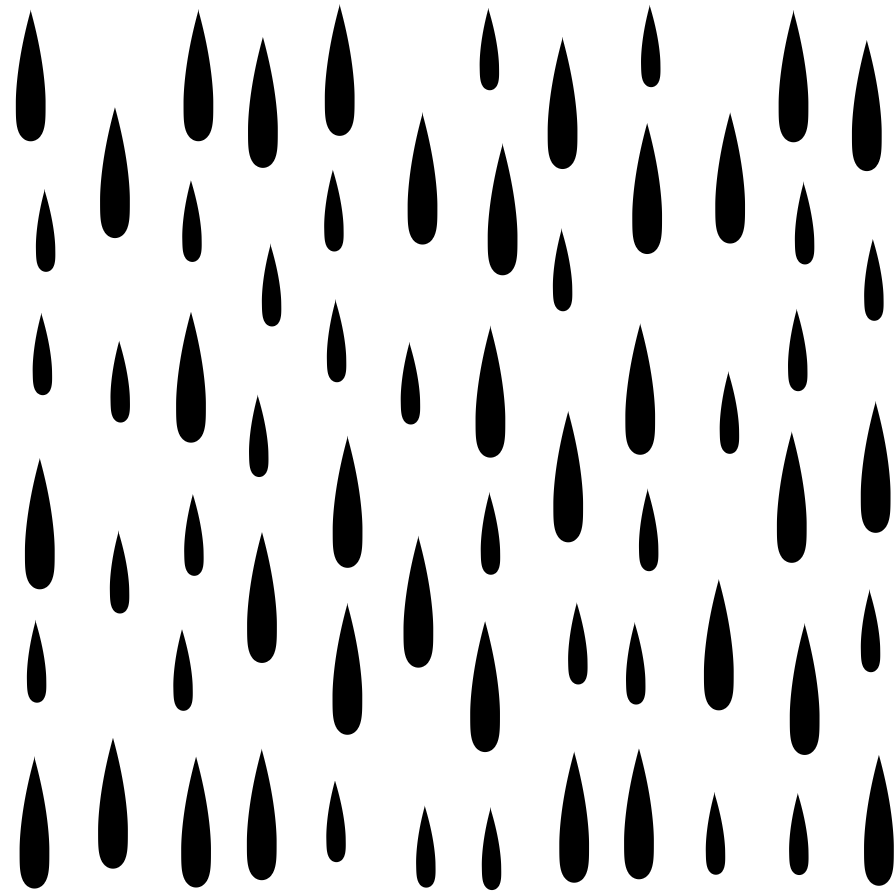
A Shadertoy shader for this pattern:

```glsl
// Black raindrops hanging in loose, staggered columns on white.
// Each column stacks four to six large and small drops with uneven gaps;
// a drop is a curved taper above a blunt superellipse base.

const vec3 PAPER = vec3(1.0);
const vec3 INK = vec3(0.0);

const float COLUMN_PITCH = 0.0845;
const float COLUMN_ORIGIN = 0.0018;
const vec2 LARGE_DROP = vec2(0.0166, 0.146);   // half width, height
const vec2 SMALL_DROP = vec2(0.0108, 0.091);
const float BELLY = 0.3;                       // height share of widest point

float hash(vec2 p) {
    vec3 q = fract(p.xyx * vec3(0.1031, 0.1030, 0.0973));
    q += dot(q, q.yzx + 33.33);
    return fract((q.x + q.y) * q.z);
}

// Approximate signed distance to a drop; p is relative to its lowest point.
float dropDistance(vec2 p, vec2 size) {
    float x = abs(p.x);
    float t = p.y / size.y;
    if (t > BELLY) {
        // Taper: the half width shrinks to a sharp tip.
        float u = (t - BELLY) / (1.0 - BELLY);
        float slope = 1.7 * size.x * pow(u, 0.7) / (size.y * (1.0 - BELLY));
        return (x - size.x * (1.0 - pow(u, 1.7))) / length(vec2(1.0, slope));
    }
    // Base: implicit superellipse divided by its gradient.
    float v = (BELLY - t) / BELLY;
    float value = x * x / (size.x * size.x) + v * v * v * v - 1.0;
    vec2 gradient = vec2(2.0 * x / (size.x * size.x),
                         4.0 * v * v * v / (size.y * BELLY));
    return value / max(length(gradient), 0.001);
}

// Every pair in a stack holds one large and one small drop in random order;
// an unpaired last drop is large.
bool isLarge(int index, int count, float column) {
    bool unpaired = index == count - 1 && count % 2 == 1;
    bool flipped = hash(vec2(column + 20.0, float(index / 2) + 3.0)) > 0.5;
    return unpaired || ((index % 2 == 0) != flipped);
}

// Full columns alternate with sparser ones that begin lower.
int dropCount(float column) {
    if (mod(column, 2.0) < 0.5) return 6;
    return mod(column, 4.0) < 1.5 ? 4 : 5;
}

float columnDistance(vec2 p, float column) {
    int count = dropCount(column);
    float center = COLUMN_ORIGIN + (column + 0.5) * COLUMN_PITCH;
    float start = (count == 6 ? 0.003 : count == 5 ? 0.04 : 0.118)
                + 0.01 * hash(vec2(column + 40.0, 1.0));
    float finish = 0.998 - 0.045 * hash(vec2(column + 40.0, 2.0));

    // Share the free height among the gaps.
    float filled = float(count / 2) * (LARGE_DROP.y + SMALL_DROP.y)
                 + float(count % 2) * LARGE_DROP.y;
    float gap = (finish - start - filled) / float(count - 1);

    float nearest = 1.0;
    float top = start;
    for (int i = 0; i < 6; i++) {
        if (i >= count) break;
        bool large = isLarge(i, count, column);
        vec2 size = large ? LARGE_DROP : SMALL_DROP;
        vec2 seed = vec2(column + 60.0, float(i) + 5.0);
        bool inner = i > 0 && i < count - 1;
        float shift = inner ? gap * 0.55 * (hash(seed) - 0.5) : 0.0;
        float sway = 0.021 * (hash(seed + 17.0) - 0.5);
        vec2 local = p - vec2(center + sway, 1.0 - top - shift - size.y);

        // Small drops lean slightly to the left.
        local.x += large ? 0.0 : 0.0016 * local.y / size.y;
        nearest = min(nearest, dropDistance(local, size));
        top += size.y + gap;
    }
    return nearest;
}

void mainImage(out vec4 fragColor, in vec2 fragCoord) {
    vec2 p = fragCoord / iResolution.y;
    float pixel = 1.0 / iResolution.y;
    float column = floor((p.x - COLUMN_ORIGIN) / COLUMN_PITCH);
    float d = columnDistance(p, column);
    float coverage = clamp(0.5 - d / pixel, 0.0, 1.0);
    fragColor = vec4(mix(PAPER, INK, coverage), 1.0);
}
```
